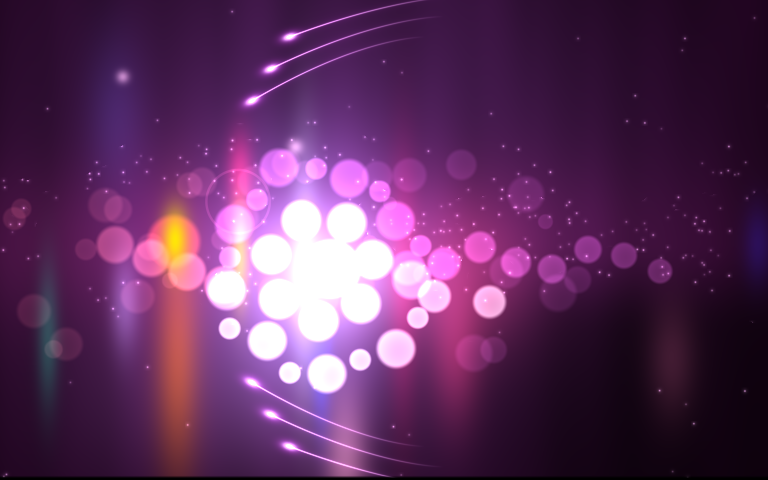
Write a Shadertoy shader that draws this background.

```glsl
// Purple stage of blurred vertical light streaks behind a bright bokeh cluster.
// Streaks and glows are stretched Gaussians; discs sit on two rings and side
// arms; sparkles fill a hashed grid; mirrored comets frame the core.

float hash(vec2 p) {
    vec3 q = fract(p.xyx * 0.1031);
    q += dot(q, q.yzx + 33.33);
    return fract((q.x + q.y) * q.z);
}

float gradientDot(vec2 cell, vec2 offset) {
    float angle = 6.2832 * hash(cell);
    return dot(vec2(cos(angle), sin(angle)), offset);
}

float gradientNoise(vec2 p) {
    vec2 i = floor(p), f = fract(p), u = f * f * (3.0 - 2.0 * f), e = vec2(1, 0);
    return mix(mix(gradientDot(i, f), gradientDot(i + e, f - e), u.x),
               mix(gradientDot(i + e.yx, f - e.yx), gradientDot(i + 1.0, f - 1.0), u.x), u.y);
}

float glow(vec2 p, vec2 center, vec2 size) {
    p = (p - center) / size;
    return exp(-dot(p, p));
}

// Bokeh disc with a soft border and a slightly brighter rim
float disc(vec2 p, vec2 center, float radius) {
    float d = length(p - center) / radius;
    return (1.0 - smoothstep(0.8, 1.1, d)) * (0.78 + 0.22 * min(d * d, 1.0));
}

vec3 backdrop(vec2 p) {
    vec3 col = mix(vec3(0.10, 0.008, 0.095), vec3(0.31, 0.13, 0.36),
                   glow(p, vec2(0.69, 0.65), vec2(0.6, 0.55)));
    col *= 1.0 + 0.4 * gradientNoise(vec2(p.x * 9.0, p.y * 1.2));
    col += vec3(0.23, 0.06, 0.17) * glow(p, vec2(0.62, 0.49), vec2(0.7, 0.17));
    col += vec3(0.19, 0.12, 0.21) * glow(p, vec2(0.52, 0.2), vec2(0.34, 0.24));
    col *= 1.0 - 0.5 * smoothstep(0.95, 1.35, p.x) * (1.0 - smoothstep(0.3, 0.5, p.y));
    col += vec3(0.33, 0.35, 0.55) * glow(p, vec2(0.63, 0.43), vec2(0.17, 0.25));
    col += vec3(0.4) * glow(p, vec2(0.68, 0.43), vec2(0.14, 0.11));
    col += vec3(0.28, 0.09, 0.13) * glow(p, vec2(0.96, 0.42), vec2(0.13, 0.16));

    // Coloured vertical streaks, left to right
    col += vec3(0.00, 0.24, 0.15) * glow(p, vec2(0.10, 0.30), vec2(0.022, 0.14));
    col += vec3(0.06, 0.07, 0.16) * glow(p, vec2(0.24, 0.76), vec2(0.06, 0.17));
    col += vec3(0.22, 0.22, 0.32) * glow(p, vec2(0.26, 0.37), vec2(0.03, 0.10));
    col += vec3(0.36, 0.16, -0.12) * glow(p, vec2(0.37, 0.25), vec2(0.045, 0.24));
    col += vec3(0.42, 0.02, 0.12) * glow(p, vec2(0.50, 0.64), vec2(0.026, 0.08));
    col += vec3(0.40, 0.42, -0.2) * glow(p, vec2(0.50, 0.47), vec2(0.018, 0.10));
    col += vec3(0.24, 0.28, 0.28) * glow(p, vec2(0.635, 0.45), vec2(0.028, 0.27));
    col += vec3(0.00, 0.06, 0.32) * glow(p, vec2(0.67, 0.23), vec2(0.02, 0.13));
    col += vec3(0.38, 0.28, 0.28) * glow(p, vec2(0.72, 0.04), vec2(0.045, 0.14));
    col += vec3(0.23, 0.00, 0.06) * glow(p, vec2(0.84, 0.4), vec2(0.03, 0.28));
    col += vec3(0.26, 0.06, 0.11) * glow(p, vec2(0.95, 0.25), vec2(0.05, 0.14));
    col += vec3(0.18, 0.09, 0.12) * glow(p, vec2(1.40, 0.25), vec2(0.05, 0.12));
    col += vec3(0.02, 0.03, 0.20) * glow(p, vec2(1.58, 0.49), vec2(0.03, 0.08));
    return col;
}

vec3 bokeh(vec2 p) {
    vec3 light = vec3(0), violet = vec3(0.42, 0.2, 0.42), rose = vec3(0.45, 0.23, 0.24);
    // Faint discs scattered along the band
    for (int i = 0; i < 36; i++) {
        float n = float(i), x = 0.03 + 1.2 * fract(n * 0.618);
        float y = 0.46 + 0.4 * (hash(vec2(n, 2.1)) - 0.5);
        vec3 tint = mix(rose, violet, smoothstep(0.3, 0.75, x));
        light += tint * 0.27 * disc(p, vec2(x, y), mix(0.014, 0.04, hash(vec2(n, 7.3))));
    }
    // Outer ring: large and small discs in turn, white below and violet above
    for (int i = 0; i < 18; i++) {
        float n = float(i), small = mod(n, 2.0), angle = radians(33.0 + 20.0 * n);
        float reach = 0.18 + 0.05 * hash(vec2(n, 4.4));
        vec2 center = vec2(0.67, 0.44) + reach * vec2(cos(angle), sin(angle));
        vec3 tint = mix(vec3(0.75, 0.7, 0.7), violet, smoothstep(0.32, 0.5, center.y));
        light += tint * disc(p, center, mix(0.041, 0.023, small));
    }
    // Inner ring around the white core
    for (int i = 0; i < 7; i++) {
        float angle = radians(10.0 + 51.4 * float(i));
        light += 0.65 * disc(p, vec2(0.67, 0.44) + 0.11 * vec2(cos(angle), sin(angle)), 0.042);
    }
    light += disc(p, vec2(0.69, 0.44), 0.06);
    // Side arms: rose discs sink toward the core, violet ones trail away from it
    for (int i = 0; i < 8; i++) {
        float n = float(i);
        vec2 trail = vec2(0.85 + 0.075 * n, 0.46 + 0.025 * sin(1.9 * n + 4.0));
        light += violet * (1.0 - 0.06 * n) * disc(p, trail, 0.037 - 0.0015 * n);
        if (i < 4) light += rose * (0.75 + 0.2 * n) * disc(p, vec2(0.24 + 0.075 * n, 0.49 - 0.028 * n), 0.04);
        if (i < 2) light += 0.6 * disc(p, vec2(0.905 + 0.115 * n, 0.383 - 0.012 * n), 0.035);
    }
    light += vec3(0.45, 0.13, 0.08) * disc(p, vec2(0.362, 0.497), 0.056);
    float ring = abs(length(p - vec2(0.496, 0.58)) - 0.066);
    return light + vec3(0.12, 0.05, 0.08) * (1.0 - smoothstep(0.001, 0.004, ring));
}

// Tiny stars in clusters along the middle band
float sparkles(vec2 p, float scale) {
    vec2 cell = floor(p * scale);
    vec2 star = 0.25 + 0.5 * vec2(hash(cell + 3.1), hash(cell + 8.4));
    float cluster = smoothstep(-0.2, 0.4, gradientNoise(p * 5.0));
    float density = 0.45 * cluster * glow(p, vec2(0.8, 0.53), vec2(1.2, 0.13)) + 0.006;
    float d = length(fract(p * scale) - star) / scale;
    float shine = exp(-d * d / 4e-6) + 0.2 * exp(-d * d / 3e-5);
    return shine * step(hash(cell), density) * (0.2 + 0.5 * hash(cell + 5.7));
}

// Three arcs with glowing heads, mirrored above and below the center
vec3 comets(vec2 p) {
    vec3 light = vec3(0);
    p.y = 0.4965 + abs(p.y - 0.4965);
    for (int i = 0; i < 3; i++) {
        float n = float(i), rise = 0.133 - 0.024 * n;
        vec2 q = p - vec2(0.525 + 0.039 * n, 0.79 + 0.0665 * n);
        float t = clamp(q.x / 0.36, 0.0, 1.0);
        float d = abs(q.y - rise * (1.0 - pow(1.0 - t, 1.6)));
        float tail = step(0.0, q.x) * (1.0 - t);
        light += tail * (vec3(0.8, 0.6, 0.8) * exp(-d * d / 3e-6) + vec3(0.15, 0.04, 0.17) * exp(-d / 0.005));
        vec2 along = normalize(vec2(0.36, rise * 1.3));
        vec2 head = vec2(dot(q, along), dot(q, vec2(-along.y, along.x)));
        light += glow(head, vec2(0), vec2(0.012, 0.006));
        light += vec3(0.4, 0.1, 0.45) * glow(head, vec2(0), vec2(0.022, 0.012));
    }
    return light;
}

void mainImage(out vec4 fragColor, in vec2 fragCoord) {
    vec2 p = fragCoord / iResolution.xy * vec2(1.6, 1.0);
    vec3 col = backdrop(p) + bokeh(p) + comets(p);
    col += vec3(0.8, 0.6, 0.8) * (sparkles(p, 34.0) + sparkles(p, 57.0));
    col = mix(col, vec3(1, 0.93, 0), 0.95 * glow(p, vec2(0.365, 0.5), vec2(0.026, 0.06)));
    col += vec3(0.5, 0.4, 0.42) * (glow(p, vec2(0.256, 0.84), vec2(0.013)) + glow(p, vec2(0.615, 0.694), vec2(0.015)));
    col *= smoothstep(0.003, 0.01, p.y);
    fragColor = vec4(clamp(col, 0.0, 1.0), 1.0);
}
```
